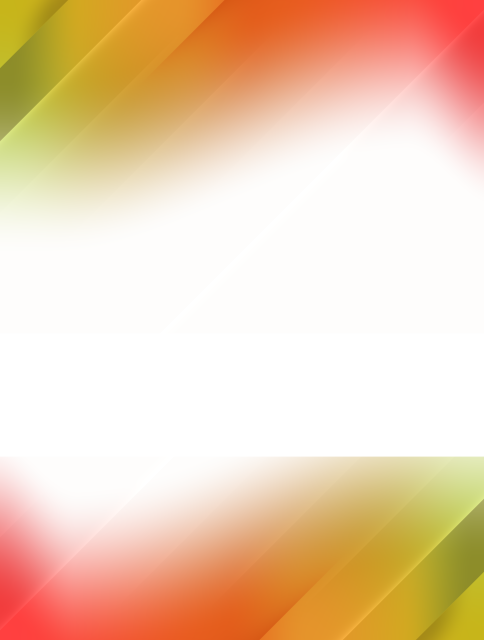
Give the GLSL for this background, as a Shadertoy shader.

```glsl
// Two glossy diagonal-striped panels, olive through orange to red, melting
// into a white middle band. One panel function paints the top; the same panel,
// turned half a circle and cropped, paints the bottom.

// Soft-edged step, one pixel wide at any canvas size.
float edge(float at, float x) {
    float aa = 1.0 / iResolution.x;
    return smoothstep(at - aa, at + aa, x);
}

// Thin highlight lying along one diagonal, brightest on its lower side.
float streak(float at, float s, float reach) {
    return edge(at, s) * exp(-max(s - at, 0.0) / reach);
}

// Saturated hues: p.x runs across, p.y runs down from the panel's top.
vec3 hueField(vec2 p) {
    vec3 top = mix(vec3(0.78, 0.71, 0.10), vec3(0.90, 0.58, 0.17), smoothstep(0.0, 0.38, p.x));
    top = mix(top, vec3(0.91, 0.38, 0.12), smoothstep(0.36, 0.54, p.x));
    top = mix(top, vec3(1.0, 0.25, 0.25), smoothstep(0.52, 1.0, p.x));

    vec3 low = mix(vec3(0.72, 0.80, 0.30), vec3(0.73, 0.57, 0.14), smoothstep(0.0, 0.28, p.x));
    low = mix(low, vec3(0.77, 0.40, 0.12), smoothstep(0.22, 0.55, p.x));
    low = mix(low, vec3(0.95, 0.22, 0.23), smoothstep(0.5, 0.95, p.x));
    return mix(top, low, smoothstep(0.0, 0.34, p.y));
}

vec3 panel(vec2 p) {
    float s = p.x + p.y;
    vec3 color = hueField(p);

    // Corner strip, shaded toward its upper end
    float corner = 1.0 - edge(0.141, s);
    color *= 1.0 - 0.2 * corner * smoothstep(0.05, 0.14, s) * smoothstep(0.02, 0.11, p.x);

    // Second strip, deep olive at the left border
    float second = edge(0.141, s) * (1.0 - edge(0.292, s));
    float shade = second * (1.0 - smoothstep(0.02, 0.17, p.x));
    color = mix(color, vec3(0.53, 0.53, 0.16), 0.9 * shade);

    // Shadow under the orange strip, fading down the diagonal
    float shadow = streak(0.464, s, 0.07) * (1.0 - smoothstep(0.0, 0.19, p.y));
    color = mix(color, vec3(0.80, 0.27, 0.04), 0.6 * shadow);

    // Slightly deeper red beyond the last fold
    color *= 1.0 - 0.05 * edge(1.02, s);

    // Fade to white along a curve that dips at the left and right
    float middle = 0.35 - 0.215 * smoothstep(0.1, 0.85, p.x)
                 + 0.115 * smoothstep(0.84, 1.02, p.x);
    float fade = smoothstep(middle - 0.19, middle + 0.18, p.y);
    color = mix(color, vec3(0.995, 0.992, 0.988), fade);

    // Bright fold and faint parallel glints
    color += 0.10 * streak(0.292, s, 0.012) * (1.0 - fade);
    for (int i = 0; i < 5; i++) {
        float at = 0.44 + 0.193 * float(i);
        float along = smoothstep(0.05, 0.2, p.y);
        color += 0.03 * streak(at, s, 0.02) * along * (1.0 - fade);
    }
    color += 0.07 * streak(1.02, s, 0.012) * (1.0 - 0.7 * fade);
    return min(color, 1.0);
}

void mainImage(out vec4 fragColor, in vec2 fragCoord) {
    // Width is one unit; both panels measure downward from their outer border
    vec2 uv = fragCoord / iResolution.x;
    float height = iResolution.y / iResolution.x;
    vec2 upper = vec2(uv.x, height - uv.y);
    vec2 lower = vec2(1.0 - uv.x, uv.y);

    // White band between the cropped panels
    vec3 color = mix(panel(upper), vec3(1.0), edge(0.521 * height, upper.y));
    color = mix(panel(lower), color, edge(0.2865 * height, lower.y));
    fragColor = vec4(color, 1.0);
}
```
